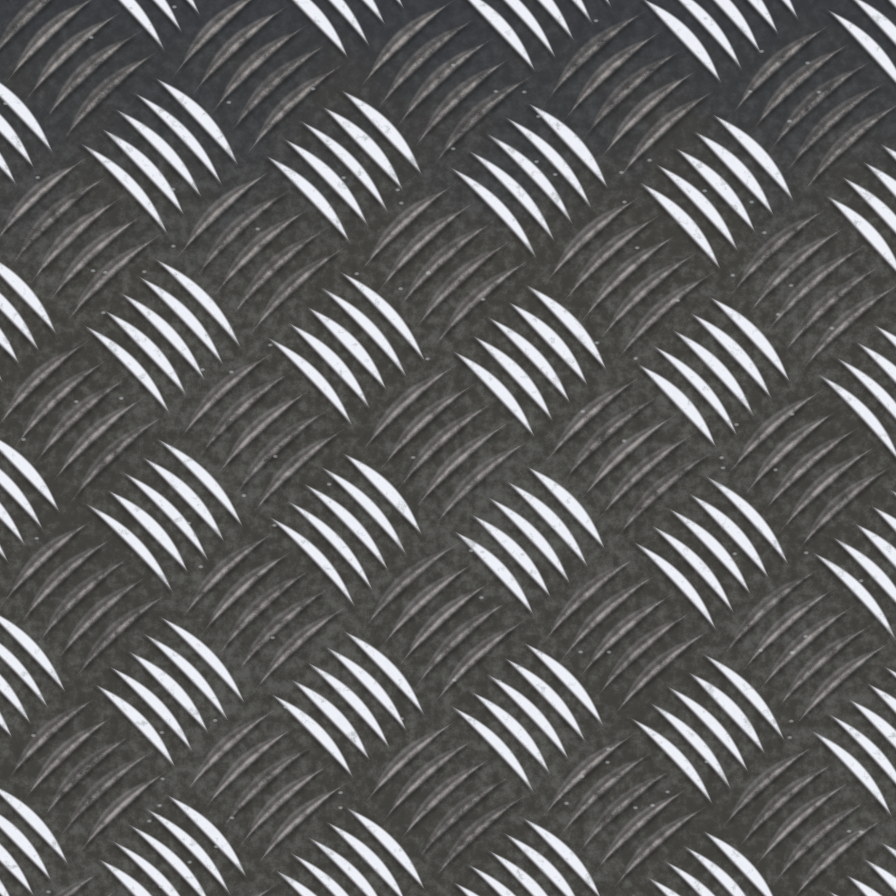
A WebGL 1 fragment shader for this texture:

```glsl
precision highp float;
uniform vec2 u_resolution;

// Lattice of bar groups, in canvas units, measured from the top left
const vec2 FIRST_GROUP = vec2(0.182, 0.169);
const vec2 PITCH = vec2(0.207, 0.2044);
const vec2 PITCH_SHRINK = vec2(0.0021, 0.00143);
const float ROW_SLANT = 0.067;
const float COLUMN_DRIFT = 0.0033;

// Bars, in lattice units
const float BAR_STEP = 0.139;
const float HALF_LENGTH = 0.288;
const float LIT_HALF_WIDTH = 0.031;
const float DULL_HALF_WIDTH = 0.034;
const float BOW = 0.034;
const float MIN_BLUR = 0.010;
const float DIAGONAL = 0.7071;

const vec3 PLATE_DARK = vec3(0.265, 0.262, 0.25);
const vec3 PLATE_LIGHT = vec3(0.34, 0.34, 0.33);
const vec3 PLATE_COOL = vec3(0.22, 0.23, 0.25);
const vec3 DULL_METAL = vec3(0.45, 0.44, 0.44);
const vec3 RIDGE = vec3(0.64, 0.62, 0.61);
const vec3 FLANK = vec3(0.58, 0.56, 0.57);
const vec3 SHEEN = vec3(0.73, 0.75, 0.76);
const vec3 GLINT = vec3(0.94, 0.95, 0.98);

float hash(vec2 p) {
  return fract(sin(dot(p, vec2(127.1, 311.7))) * 43758.5);
}

vec2 gradient(vec2 cell) {
  float angle = 6.2832 * hash(cell);
  return vec2(cos(angle), sin(angle));
}

float gradientNoise(vec2 p) {
  vec2 i = floor(p), f = p - i;
  vec2 s = f * f * f * (f * (f * 6.0 - 15.0) + 10.0);
  vec2 e = vec2(1.0, 0.0);
  float low = mix(dot(gradient(i), f), dot(gradient(i + e), f - e), s.x);
  float high = mix(dot(gradient(i + e.yx), f - e.yx), dot(gradient(i + 1.0), f - 1.0), s.x);
  return mix(low, high, s.y);
}

float fbm(vec2 p) {
  float sum = 0.0, gain = 1.0;
  for (int i = 0; i < 4; i++) {
    sum += gain * gradientNoise(p);
    p = p * 2.1 + 7.3;
    gain *= 0.6;
  }
  return sum;
}

// Column and row on the slightly tilted, receding plate
vec2 plateCoords(vec2 p) {
  vec2 q = vec2(p.x, 1.0 - p.y) - FIRST_GROUP;
  float down = q.y - ROW_SLANT * q.x;
  float row = down / PITCH.y;
  row = down / (PITCH.y - PITCH_SHRINK.y * row);
  return vec2((q.x - COLUMN_DRIFT * row) / (PITCH.x - PITCH_SHRINK.x * row), row);
}

// Nearest of five bowed bars: x along, y across, z taper, w random value
vec4 nearestBar(vec2 g, vec2 along, vec2 across, float seed) {
  vec2 id = floor(g + 0.5);
  vec2 r = g - id;
  float t = dot(r, along) / HALF_LENGTH;
  float w = dot(r, across) - BOW * (0.5 - t * t);
  float k = clamp(floor(w / BAR_STEP + 0.5), -2.0, 2.0);
  float rnd = hash(id + vec2(k * 0.37, seed));
  t = t * (0.96 + 0.08 * rnd) + 0.06 * (fract(rnd * 17.0) - 0.5);
  return vec4(t, w - k * BAR_STEP, 1.0 - t * t, rnd);
}

float lens(float across, float halfWidth, float blur) {
  return 1.0 - smoothstep(-blur, blur, abs(across) - halfWidth);
}

void main() {
  vec2 p = gl_FragCoord.xy / u_resolution;
  vec2 g = plateCoords(p);
  float blur = max(MIN_BLUR, 0.9 / (PITCH.y * min(u_resolution.x, u_resolution.y)));
  float grain = fbm(p * 75.0);
  float cloud = fbm(p * 6.0 + 3.0);

  // Plate surface, cooler towards the top
  vec3 color = mix(PLATE_DARK, PLATE_LIGHT, smoothstep(-0.5, 0.9, grain + 0.5 * cloud));
  color = mix(color, PLATE_COOL, 0.75 * smoothstep(0.68, 1.0, p.y + 0.12 * cloud));

  // Dull bars with a worn ridge
  vec4 dull = nearestBar(g - 0.5, vec2(DIAGONAL, -DIAGONAL), vec2(-DIAGONAL), 5.3);
  float wear = clamp(0.62 + 0.5 * (dull.w - 0.5) + 0.6 * grain, 0.0, 1.0);
  float width = DULL_HALF_WIDTH * dull.z;
  color *= 1.0 - 0.3 * lens(dull.y + 0.016, width, 2.0 * blur);
  color = mix(color, DULL_METAL, lens(dull.y, width, blur) * (0.45 + 0.5 * wear));
  color = mix(color, PLATE_DARK, 0.4 * lens(dull.y - 0.006, width * 0.3, blur));
  color = mix(color, RIDGE, lens(dull.y + 0.4 * width, width * 0.28, blur) * wear);

  // Lit bars: dark foot, grey flank, bright face
  vec4 lit = nearestBar(g, vec2(DIAGONAL), vec2(DIAGONAL, -DIAGONAL), 1.7);
  width = LIT_HALF_WIDTH * lit.z * (0.9 + 0.2 * lit.w);
  color *= 1.0 - 0.3 * lens(lit.y + 0.022, width, 2.0 * blur);
  color = mix(color, FLANK, 0.75 * lens(lit.y + 0.006, width * 1.08, blur));
  vec3 face = mix(GLINT, SHEEN, smoothstep(0.1, 0.9, 0.35 * lit.x * lit.x + 0.8 * grain));
  color = mix(color, face, lens(lit.y, width, blur));

  // Sparse pale nicks
  vec2 nick = p * 64.0;
  vec2 cell = floor(nick);
  vec2 offset = nick - cell - 0.3 - 0.4 * vec2(hash(cell + 0.7), hash(cell + 3.1));
  float spot = 1.0 - smoothstep(0.04, 0.17, length(offset * vec2(0.7, 1.0)));
  color = mix(color, SHEEN, 0.55 * spot * step(0.965, hash(cell + 9.2)));

  gl_FragColor = vec4(color + 0.02 * grain, 1.0);
}
```
